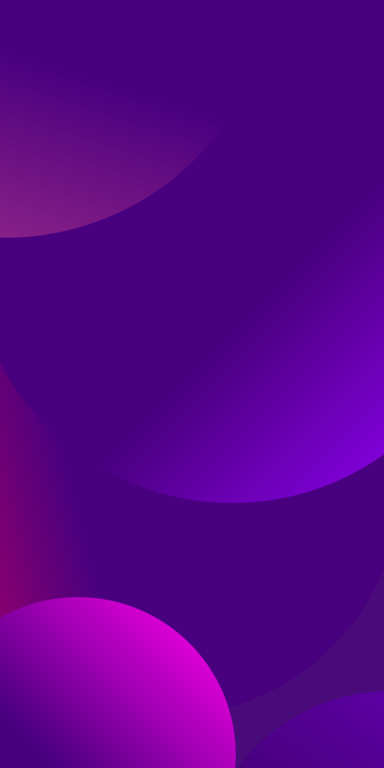
Give the GLSL for this background, as a Shadertoy shader.

```glsl
// Deep violet backdrop with large overlapping discs, each lit by a linear gradient.

// Colours
const vec3 VIOLET  = vec3(0.288, 0.0, 0.498);
const vec3 HAZE    = vec3(0.285, 0.04, 0.48);
const vec3 ROSE    = vec3(0.52, 0.0, 0.44);
const vec3 PURPLE  = vec3(0.50, 0.0, 0.84);
const vec3 MAUVE   = vec3(0.53, 0.125, 0.53);
const vec3 INDIGO  = vec3(0.36, 0.0, 0.64);
const vec3 MAGENTA = vec3(0.86, 0.0, 0.84);

// Discs: centre x, centre y, radius, in canvas widths
const vec3 ROSE_DISC    = vec3(0.430, 0.750, 0.615);
const vec3 PURPLE_DISC  = vec3(0.604, 1.372, 0.682);
const vec3 MAUVE_DISC   = vec3(0.013, 2.083, 0.702);
const vec3 INDIGO_DISC  = vec3(1.016, -0.292, 0.492);
const vec3 MAGENTA_DISC = vec3(0.203, 0.034, 0.411);

// Gradients: start point, then the vector to full colour
const vec4 ROSE_RAMP    = vec4(0.260, 0.437, -0.245, -0.061);
const vec4 PURPLE_RAMP  = vec4(1.000, 1.531, 0.357, -0.357);
const vec4 MAUVE_RAMP   = vec4(0.000, 1.870, -0.138, -0.437);
const vec4 INDIGO_RAMP  = vec4(0.640, 0.000, 0.228, 0.304);
const vec4 MAGENTA_RAMP = vec4(0.159, -0.010, 0.334, 0.334);

// Progress along a gradient, 0 at its start and 1 at its end
float rampAt(vec2 p, vec4 ramp) {
    return clamp(dot(p - ramp.xy, ramp.zw) / dot(ramp.zw, ramp.zw), 0.0, 1.0);
}

// Lay a gradient-filled disc with a smooth rim over the backdrop
vec3 addDisc(vec3 backdrop, vec2 p, vec3 disc, vec4 ramp, vec3 glow) {
    float rim = length(p - disc.xy) - disc.z;
    float pixel = 1.0 / iResolution.x;
    float cover = 1.0 - smoothstep(-0.75 * pixel, 0.75 * pixel, rim);
    return mix(backdrop, mix(VIOLET, glow, rampAt(p, ramp)), cover);
}

void mainImage(out vec4 fragColor, in vec2 fragCoord) {
    vec2 p = fragCoord / iResolution.x;

    // Base with a faint haze low down
    vec3 color = mix(HAZE, VIOLET, smoothstep(0.5, 0.9, p.y));

    // Discs from back to front
    color = addDisc(color, p, ROSE_DISC, ROSE_RAMP, ROSE);
    color = addDisc(color, p, PURPLE_DISC, PURPLE_RAMP, PURPLE);
    color = addDisc(color, p, MAUVE_DISC, MAUVE_RAMP, MAUVE);
    color = addDisc(color, p, INDIGO_DISC, INDIGO_RAMP, INDIGO);
    color = addDisc(color, p, MAGENTA_DISC, MAGENTA_RAMP, MAGENTA);

    fragColor = vec4(color, 1.0);
}
```
